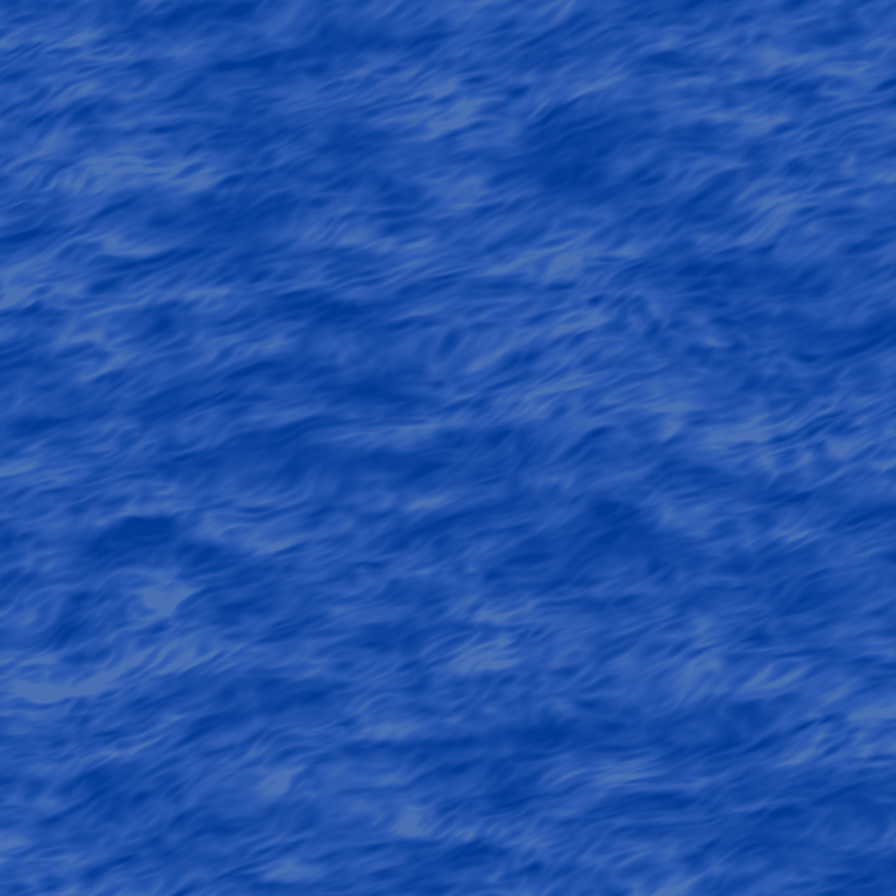
A WebGL 2 fragment shader for this texture:

```glsl
#version 300 es
precision highp float;
// Open sea seen from above: broad swell, chop and fine slanted ripples.
// Layers of stretched gradient noise, each steepened on one side, are summed
// into one tone that runs from deep blue troughs to pale crests.

uniform vec2 u_resolution;
out vec4 outColor;

const float TAU = 6.2831853;
const float NOISE_DEVIATION = 0.21;

const vec3 DEEP = vec3(0.0, 0.23, 0.595);
const vec3 BODY = vec3(0.18, 0.36, 0.705);
const vec3 GLINT = vec3(0.28, 0.44, 0.71);

float hash(vec2 cell) {
    return fract(sin(dot(cell, vec2(127.1, 311.7))) * 43758.5453);
}

// Dot product of a random unit gradient with the offset from its cell corner
float cornerSlope(vec2 cell, vec2 offset) {
    float angle = TAU * hash(cell);
    return dot(vec2(cos(angle), sin(angle)), offset);
}

float gradientNoise(vec2 p) {
    vec2 cell = floor(p);
    vec2 f = p - cell;
    vec2 w = f * f * (3.0 - 2.0 * f);
    vec2 e = vec2(1.0, 0.0);
    float low = mix(cornerSlope(cell, f), cornerSlope(cell + e.xy, f - e.xy), w.x);
    float high = mix(cornerSlope(cell + e.yx, f - e.yx), cornerSlope(cell + e.xx, f - e.xx), w.x);
    return mix(low, high, w.y);
}

// Turns the wave direction onto the x axis, then stretches
vec2 alignTo(vec2 p, float angle, vec2 frequency) {
    float c = cos(angle);
    float s = sin(angle);
    return vec2(c * p.x + s * p.y, c * p.y - s * p.x) * frequency;
}

// Waves of unit deviation, with a sharp upper edge and a soft lower one
float steepWaves(vec2 p, float angle, vec2 frequency, float steepness, float seed) {
    vec2 q = alignTo(p, angle, frequency) + seed;
    float lift = gradientNoise(q);
    return gradientNoise(q + vec2(0.0, steepness * lift)) / NOISE_DEVIATION;
}

// Thin bright ridges of about unit deviation and zero mean
float ridges(vec2 p, float angle, vec2 frequency, float seed) {
    float n = gradientNoise(alignTo(p, angle, frequency) + seed);
    return (0.18 - sqrt(n * n + 0.002)) / 0.12;
}

// Bends the surface so that streaks do not run straight
vec2 bend(vec2 p, vec2 frequency, vec2 amount, float seed) {
    float dx = gradientNoise(p * frequency + seed);
    float dy = gradientNoise(p * frequency + seed + 31.7);
    return p + amount * vec2(dx, dy);
}

vec3 waterColor(float tone) {
    vec3 color = mix(DEEP, BODY, clamp((tone + 2.1) / 2.92, 0.0, 1.0));
    return mix(color, GLINT, clamp((tone - 0.82) / 1.58, 0.0, 1.0));
}

void main() {
    vec2 p = gl_FragCoord.xy / u_resolution.y;
    vec2 bent = bend(p, vec2(5.0, 9.0), vec2(0.03, 0.022), 3.3);
    vec2 rippled = bend(bent, vec2(15.0, 30.0), vec2(0.012, 0.008), 57.1);

    // Large forms
    float swell = steepWaves(bent, -0.02, vec2(3.5, 11.0), 0.5, 11.4);
    float chop = steepWaves(bent, 0.10, vec2(8.0, 24.0), 0.6, 23.8);

    // Small forms, livelier on the bright slopes
    float wavelets = steepWaves(rippled, 0.26, vec2(16.0, 52.0), 0.6, 41.2);
    float crests = ridges(rippled, 0.36, vec2(24.0, 80.0), 67.9);
    float ripples = steepWaves(rippled, 0.46, vec2(46.0, 140.0), 0.4, 83.6);
    float liveliness = clamp(1.0 + 0.15 * (swell + chop), 0.6, 1.4);

    float tone = 0.45 * swell + 0.55 * chop;
    tone += liveliness * (0.52 * wavelets + 0.36 * crests + 0.22 * ripples);

    outColor = vec4(waterColor(tone), 1.0);
}
```
